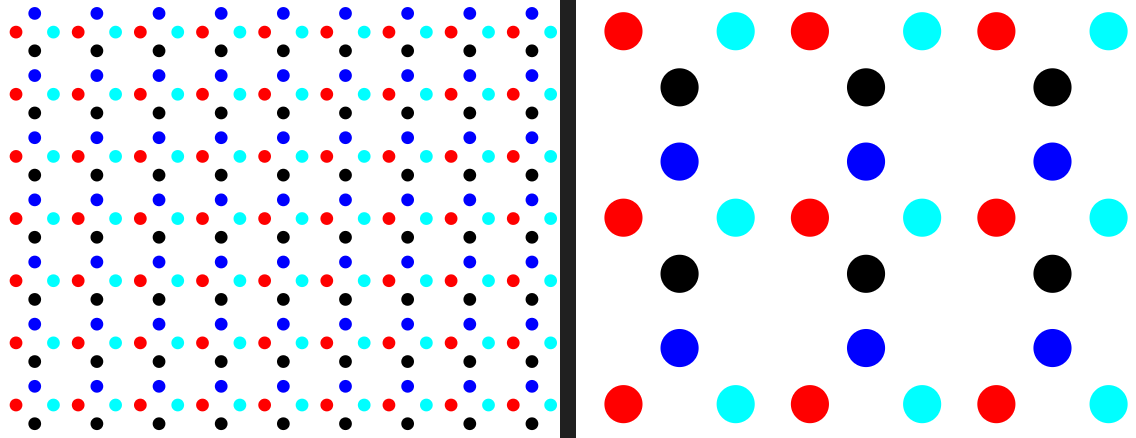
Left, the full canvas; right, a detail of the centre.
A WebGL 1 fragment shader for this pattern:

```glsl
precision highp float;
// Nine by seven grid of four-dot diamonds on white paper.
// Each pixel finds its nearest diamond centre, then blends the four
// coloured discs over the paper using antialiased circle distances.

uniform vec2 u_resolution;

// Lengths are fractions of the canvas height
const vec2 GRID_COUNT = vec2(9.0, 7.0);
const vec2 FIRST_CENTRE = vec2(0.0793, 0.0733); // from the top left
const float PITCH = 0.1419;
const float DOT_OFFSET = 0.0427;
const float DOT_RADIUS = 0.0145;

const vec3 PAPER = vec3(1.0);
const vec3 BLUE = vec3(0.0, 0.0, 1.0);
const vec3 RED = vec3(1.0, 0.0, 0.0);
const vec3 CYAN = vec3(0.0, 1.0, 1.0);
const vec3 BLACK = vec3(0.0);

// Position relative to the nearest centre of a finite grid
vec2 repeatGrid(vec2 p, float pitch, vec2 count) {
  vec2 cell = clamp(floor(p / pitch + 0.5), vec2(0.0), count - 1.0);
  return p - cell * pitch;
}

// Coverage of a disc, with an edge one pixel wide
float discMask(vec2 p, vec2 centre, float radius, float pixel) {
  float distanceToEdge = length(p - centre) - radius;
  return clamp(0.5 - distanceToEdge / pixel, 0.0, 1.0);
}

vec3 paintDot(vec3 base, vec3 ink, vec2 p, vec2 direction, float pixel) {
  float mask = discMask(p, direction * DOT_OFFSET, DOT_RADIUS, pixel);
  return mix(base, ink, mask);
}

// Four dots at the corners of a diamond; y points down
vec3 paintDiamond(vec3 base, vec2 p, float pixel) {
  vec3 color = paintDot(base, BLUE, p, vec2(0.0, -1.0), pixel);
  color = paintDot(color, RED, p, vec2(-1.0, 0.0), pixel);
  color = paintDot(color, CYAN, p, vec2(1.0, 0.0), pixel);
  return paintDot(color, BLACK, p, vec2(0.0, 1.0), pixel);
}

void main() {
  float pixel = 1.0 / u_resolution.y;
  vec2 fromTopLeft = vec2(gl_FragCoord.x, u_resolution.y - gl_FragCoord.y) * pixel;
  vec2 local = repeatGrid(fromTopLeft - FIRST_CENTRE, PITCH, GRID_COUNT);
  gl_FragColor = vec4(paintDiamond(PAPER, local, pixel), 1.0);
}
```
